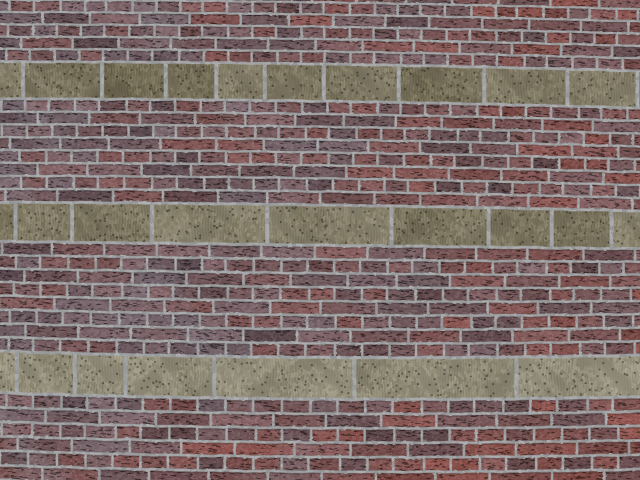
Reproduce this texture procedurally as a WebGL 2 fragment shader.

```glsl
#version 300 es
precision highp float;
// Weathered red brick wall in English cross bond with three courses of tooled sandstone.

uniform vec2 u_resolution;
out vec4 fragColor;

float hash(vec2 p) {
    vec3 q = fract(p.xyx * vec3(0.1031, 0.1030, 0.0973));
    q += dot(q, q.yzx + 33.33);
    return fract((q.x + q.y) * q.z);
}

// Cellular noise: x = distance to the nearest seed, y = random value of that seed
vec2 cellular(vec2 p) {
    vec2 cell = floor(p), best = vec2(9.0, 0.0);
    for (int j = -1; j <= 1; j++)
        for (int i = -1; i <= 1; i++) {
            vec2 id = cell + vec2(i, j);
            vec2 seed = id + vec2(hash(id), hash(id + 71.7));
            float d = length(p - seed);
            if (d < best.x) best = vec2(d, hash(id + 19.3));
        }
    return best;
}

// Layered sines, about -1 to 1
float ripple(vec2 p) {
    return 0.5 * sin(p.x + 1.7 * sin(p.y * 0.8))
         + 0.3 * sin(p.y * 1.9 + 2.0 * sin(p.x * 1.3))
         + 0.2 * sin(p.x * 3.7 - p.y * 2.9);
}

// Position of stone joint i in a band: even spacing bent by a cosine
float stoneJoint(float band, float i) {
    if (band < 0.5) return 0.94 + 5.02 * i + 1.75 * cos(0.85 * (i - 1.3));
    if (band < 1.5) return 7.0 + 6.83 * i - 2.5 * cos(1.1 * (i - 0.8));
    return -2.9 + 7.86 * i - 4.7 * cos(0.95 * (i - 2.8));
}

// Returns colour, with the distance inside the edge in w
vec4 stone(vec2 p, float v, float band) {
    float id = -3.0, nearest = 9.0;
    for (float i = -2.0; i < 12.0; i++) {
        float d = p.x - stoneJoint(band, i);
        if (d > 0.0) id = i;
        nearest = min(nearest, abs(d));
    }
    float edge = min(nearest - 0.15, min(v, 3.0 - v) - 0.13);
    float tone = 0.25 + 0.25 * band + 0.5 * (hash(vec2(id, band + 40.0)) - 0.5);
    vec3 col = mix(vec3(0.45, 0.42, 0.33), vec3(0.59, 0.57, 0.49), tone);
    // Vertical tooling, grain, pits and stains
    float tooling = sin(p.x * 30.0 + 1.5 * sin(p.y * 3.0 + id)) * (0.5 + 0.5 * ripple(p * 0.9));
    vec2 grain = cellular(p * vec2(5.0, 3.5)), pit = cellular(p * 2.3 + 8.0);
    col += 0.03 * tooling + 0.10 * (grain.y - 0.5) + 0.03 * ripple(p * 0.7 + id);
    col *= 1.0 - 0.35 * step(0.62, pit.y) * (1.0 - smoothstep(0.08, 0.3, pit.x));
    col *= 1.0 - 0.16 * smoothstep(0.1, 0.7, ripple(p * 1.1 + 4.0 * id)) * grain.y;
    return vec4(col, edge);
}

vec4 brick(vec2 p, float c, vec2 uv) {
    float row = floor(c), v = c - row;
    // Odd courses are stretchers, even ones headers; stretchers alternate by half
    float odd = mod(row, 2.0);
    float pitch = mix(1.97, 3.94, odd) * (0.92 + 0.0045 * row);
    float shift = odd * step(1.5, mod(row, 4.0)) * 0.5 + (1.0 - odd) * 0.5;
    float x = (p.x - 18.0) / pitch + shift + 0.14 * (hash(vec2(row, 3.0)) - 0.5);
    float joint = floor(x + 0.5);
    float d = x - joint - 0.14 * (hash(vec2(joint, row)) - 0.5);
    vec2 id = vec2(joint - step(d, 0.0), row + 5.0);
    float edge = min(abs(d) * pitch, min(v, 1.0 - v)) - 0.095;
    vec2 chip = cellular(p * vec2(2.6, 4.5));
    edge -= 0.07 * step(0.7, chip.y) * (1.0 - smoothstep(0.1, 0.5, chip.x));
    // Violet towards lower left, warm red at the right
    float warm = clamp(0.32 + 0.45 * (uv.x - 0.5) + 0.3 * abs(uv.y - 0.5)
               + 0.7 * uv.x * smoothstep(0.8, 1.0, uv.y) + 0.8 * (hash(id) - 0.5), 0.0, 1.0);
    vec3 col = mix(vec3(0.455, 0.385, 0.41), vec3(0.52, 0.31, 0.29), warm);
    float burnt = smoothstep(0.72, 1.0, hash(id + 57.0));
    col = mix(col, vec3(0.36, 0.29, 0.31), 0.75 * burnt);
    col *= 0.91 + 0.2 * hash(id + 23.0);
    // Pale bloom, ragged cracks and shade under the mortar
    float bloom = smoothstep(0.2, 0.8, ripple(p * 0.35 + 2.0)) * (1.0 - uv.x);
    col = mix(col, vec3(0.53, 0.49, 0.52), 0.4 * bloom);
    vec2 crack = cellular(p * vec2(1.8, 5.5) + 0.4 * ripple(p * 3.0));
    vec2 grain = cellular(p * vec2(4.5, 7.0) + 30.0);
    col *= 1.0 - 0.42 * step(0.58, crack.y) * (1.0 - smoothstep(0.15, 0.5, crack.x));
    col += 0.09 * (grain.y - 0.5);
    col *= 1.0 - 0.22 * (1.0 - smoothstep(0.1, 0.28, v)) - 0.12 * smoothstep(0.78, 0.92, v);
    return vec4(col, edge);
}

void main() {
    // Canvas is 36 courses high; y runs downwards
    float unit = 36.0 / u_resolution.y;
    vec2 p = gl_FragCoord.xy * unit;
    p.y = 36.0 - p.y;
    vec2 uv = p / vec2(48.0, 36.0);
    // Sagging courses, seen in slight perspective
    float sag = mix(0.7 * uv.x * uv.x, uv.x * (1.6 - 1.3 * uv.x), smoothstep(0.35, 0.75, uv.y));
    float h = (p.y - sag) / 36.0;
    float c = 36.0 * h + 3.48 * h * (1.0 - h) + 0.035 * ripple(p * vec2(1.6, 0.9));
    // Each 11 courses: three of stone, eight of brick
    float v = mod(c - 5.0, 11.0);
    vec4 block = v < 3.0 ? stone(p, v, floor((c - 5.0) / 11.0)) : brick(p, c, uv);

    vec3 mortar = vec3(0.63, 0.635, 0.64) + 0.10 * (cellular(p * 3.0 + 50.0).y - 0.5);
    float soft = 0.6 * unit + 0.02;
    vec3 col = mix(mortar, block.rgb, smoothstep(-soft, soft, block.w));
    fragColor = vec4(col, 1.0);
}
```
